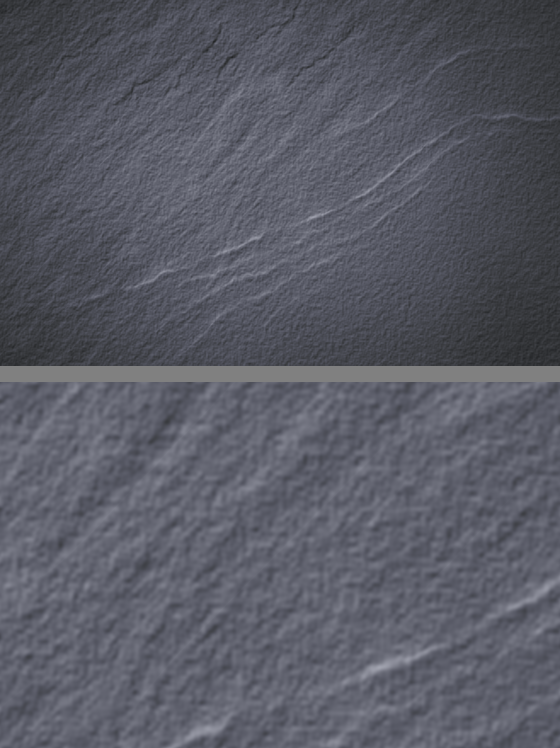
Top, the full canvas; bottom, a detail of the centre.
This texture is drawn by a WebGL 2 fragment shader. Its source:

```glsl
#version 300 es
precision highp float;
// Dark blue-grey slate: grainy cleft stone with pale veins, ledge cracks and darkened borders.

#define EDGE_TONE 0.190
#define GLOW_TONE 0.185
#define GRAIN 0.115
#define FLAKE 0.42
#define STREAK 0.045
#define VEIN_LIGHT 0.15
#define VEIN_WIDTH 0.0042
#define CRACK_DARK 0.13
#define CRACK_WIDTH 0.0045
#define RELIEF_STEP 0.0022
#define CLEFT_ANGLE 0.80

uniform vec2 u_resolution;
out vec4 fragColor;

float hash(vec2 c) {
    vec3 h = fract(vec3(c.xyx) * 0.1031);
    h += dot(h, h.yzx + 33.33);
    return fract((h.x + h.y) * h.z);
}

float noise(vec2 p) {
    vec2 i = floor(p), f = fract(p);
    f = f * f * (3.0 - 2.0 * f);
    return mix(mix(hash(i), hash(i + vec2(1, 0)), f.x),
               mix(hash(i + vec2(0, 1)), hash(i + vec2(1, 1)), f.x), f.y);
}

float fbm(vec2 p) {
    float sum = 0.0, amp = 0.5;
    for (int i = 0; i < 4; i++) {
        sum += amp * noise(p);
        p = mat2(0.94, 0.34, -0.34, 0.94) * p * 2.07 + 17.3;
        amp *= 0.56;
    }
    return sum;
}

// Coordinates along and across the cleavage direction
vec2 cleft(vec2 p) {
    float c = cos(CLEFT_ANGLE), s = sin(CLEFT_ANGLE);
    return vec2(c * p.x + s * p.y, c * p.y - s * p.x);
}

// Flaky towards the upper left, smooth towards the lower right
float roughness(vec2 p) {
    return mix(0.22, 1.0, 1.0 - smoothstep(0.0, 0.85, p.x - 0.9 * p.y));
}

float height(vec2 p) {
    vec2 q = cleft(p) + 0.03 * noise(p * 9.0);
    float flakes = fbm(q * vec2(10.0, 24.0) + 5.0);
    float grain = noise(p * 105.0) + 0.6 * noise(p.yx * 215.0 + 40.0);
    return FLAKE * roughness(p) * flakes + GRAIN * grain;
}

float span(float x, float a, float b, float soft) {
    return smoothstep(a, a + soft, x) * (1.0 - smoothstep(b - soft, b, x));
}

float bell(float d, float w) { return exp(-d * d / (w * w)); }

// Rising fold that levels off at the right
float fold(float x) {
    return 0.08 + 0.39 * min(x, 1.3) + 0.10 * smoothstep(0.95, 1.3, x);
}

// Pale veins fan out from the fold towards the lower left
float veins(vec2 p) {
    float sum = 0.0;
    for (int i = -1; i < 5; i++) {
        float k = float(i);
        float drop = i < 0 ? -0.19 : 0.045 * k;
        float bend = i < 1 ? 0.0 : max(0.45 + 0.15 * k - p.x, 0.0);
        float wander = 0.045 * (fbm(vec2(p.x * 8.0, k * 7.0 + 3.0)) - 0.45)
                     + 0.008 * (noise(vec2(p.x * 55.0, k * 3.0)) - 0.5);
        float d = 0.85 * (p.y - fold(p.x) + drop + 0.6 * bend * bend + wander);
        float start = i < 0 ? 0.82 : 0.14 + 0.09 * k;
        float reach = span(p.x, start, 1.62 - 0.17 * max(k, 0.0), 0.16);
        float patchy = smoothstep(0.1, 0.75, noise(vec2(p.x * 16.0, k * 5.0 + 9.0)));
        float power = (i == 0 ? 1.0 : 0.62) * mix(0.3, 1.0, patchy) * reach;
        float w = VEIN_WIDTH * mix(0.6, 1.25, noise(p * 45.0 + k));
        sum += power * (bell(d, w) + 0.22 * bell(d - 0.006, 0.014)
                        - 0.28 * bell(d + 0.011, 0.008));
    }
    return sum;
}

// Broken ledges: a dark lip with a faint lit edge beside it
float cracks(vec2 p) {
    float sum = 0.0;
    for (int i = 0; i < 5; i++) {
        float k = float(i), r = hash(vec2(k, 4.0));
        vec2 q = cleft(p - vec2(0.19 + 0.17 * k, 0.72 + 0.2 * r));
        float wander = 0.07 * (fbm(vec2(q.x * 9.0, k * 8.0)) - 0.45)
                     + 0.012 * (noise(vec2(q.x * 45.0, k)) - 0.5);
        float d = q.y + wander, len = 0.12 + 0.1 * hash(vec2(k, 9.0));
        float power = span(q.x, -len, len, 0.09) * mix(0.25, 1.0, noise(vec2(q.x * 22.0, k + 6.0)));
        sum += power * (bell(d, CRACK_WIDTH) - 0.25 * bell(d + 0.011, 0.007));
    }
    return sum;
}

void main() {
    vec2 uv = gl_FragCoord.xy / u_resolution;
    vec2 p = gl_FragCoord.xy / u_resolution.y;

    // Broad light pool over dark borders
    vec2 off = (uv - vec2(0.45, 0.52)) / vec2(0.46, 0.57);
    float glow = exp(-pow(dot(off, off), 1.4));
    float tone = EDGE_TONE + GLOW_TONE * glow + 0.05 * (fbm(p * 3.5) - 0.46);

    // Relief lit from the upper left
    vec2 toLight = RELIEF_STEP * normalize(vec2(-0.6, 0.8));
    float relief = height(p - toLight) - height(p + toLight);
    float lit = 0.55 + 0.55 * glow;
    tone += relief * lit;

    // Thin cleavage streaks
    vec2 q = cleft(p + 0.025 * fbm(p * 11.0));
    float ridge = 1.0 - abs(2.0 * noise(q * vec2(5.0, 24.0)) - 1.0);
    tone += STREAK * roughness(p) * (pow(ridge, 7.0) - 0.2) * lit;

    tone += VEIN_LIGHT * veins(p) * lit - CRACK_DARK * cracks(p) * lit;

    // Cool tint grows with brightness
    tone = clamp(tone, 0.06, 0.72);
    float blue = mix(0.018, 0.055, smoothstep(0.18, 0.36, tone));
    fragColor = vec4(tone, tone + 0.007, tone + blue, 1.0);
}
```
